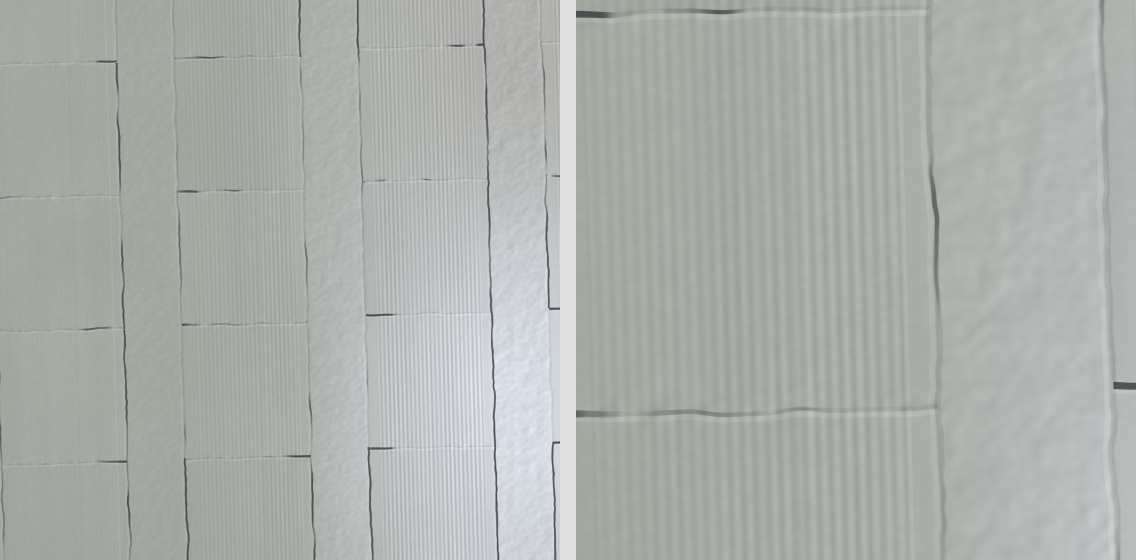
Left, the full canvas; right, a detail of the centre.
A WebGL 2 fragment shader for this texture:

```glsl
#version 300 es
precision highp float;
// Pale block ceiling: slanted columns of ribbed blocks between rough plaster beams.
// Columns and rows are repeated cells; noise breaks the cracks and roughens the
// plaster, and a cool glow lights the lower right.

#define PITCH 0.3285     // column spacing
#define PANEL 0.2255     // width of a ribbed block
#define ROW 0.2385       // block height
#define START -0.0195    // left edge of the first column
#define SLANT 0.027      // sideways drift from top to bottom
#define RIBS 25.0        // ribs across a block
#define MARGIN 0.019     // flat strip beside the ribs
#define CRACK 0.0013     // half width of a crack
#define ROUGHNESS 0.085  // plaster relief strength

uniform vec2 u_resolution;
out vec4 fragColor;

const vec3 SHADE = vec3(0.632, 0.656, 0.628);
const vec3 PLAIN = vec3(0.695, 0.702, 0.692);
const vec3 GLOW = vec3(0.845, 0.865, 0.900);
const vec3 GAP = vec3(0.25, 0.26, 0.26);

float hash(vec2 p) {
    return fract(sin(dot(p, vec2(127.1, 311.7))) * 43758.5453);
}

float noise(vec2 p) {
    vec2 i = floor(p), f = fract(p);
    f = f * f * (3.0 - 2.0 * f);
    return mix(mix(hash(i), hash(i + vec2(1, 0)), f.x),
               mix(hash(i + vec2(0, 1)), hash(i + vec2(1, 1)), f.x), f.y);
}

float relief(vec2 p) {
    return noise(p * vec2(75.0, 60.0)) * 0.6 + noise(p * 150.0 + 9.0) * 0.4;
}

float stroke(float d, float halfWidth) {
    float px = 0.75 / u_resolution.y;
    return 1.0 - smoothstep(halfWidth - px, halfWidth + px, abs(d));
}

// Position in rows, counted downwards, with each column staggered
float rowAt(float col, float down) {
    return (down - 0.112 + 0.039 * smoothstep(0.0, 3.0, col)) / ROW;
}

// How open a vertical crack is, varying by block and along its length
float openness(float col, float down, float seed) {
    float block = hash(vec2(floor(rowAt(col, down)) + seed, col + 2.7));
    float along = noise(vec2(down * 22.0, col * 5.3 + seed));
    return smoothstep(0.55, 0.95, block * 0.8 + along * 0.5 + 0.06 * col);
}

void main() {
    vec2 p = gl_FragCoord.xy / u_resolution;
    float down = 1.0 - p.y;

    // Column cell, with a wavering edge
    float straight = p.x - START - SLANT * down;
    float s = straight + 0.004 * (noise(vec2(p.x * 4.0, down * 28.0)) - 0.5)
            + 0.0015 * (noise(p * 110.0) - 0.5);
    float col = floor(s / PITCH);
    float x = s - col * PITCH;
    float px = 1.0 / u_resolution.y;
    float panel = smoothstep(-px, px, x) * (1.0 - smoothstep(PANEL - px, PANEL + px, x));

    // Row cell and the nearest joint
    float v = rowAt(col, down) + 0.10 * (x - 0.1)
            + 0.012 * (noise(vec2(p.x * 45.0, floor(down * 9.0))) - 0.5);
    float joint = floor(v + 0.5);
    float dj = (v - joint) * ROW;
    vec2 block = vec2(col, floor(v));

    // Light: dull at left, cool glow at lower right
    float side = smoothstep(0.25, 0.85, p.x);
    float glow = smoothstep(0.52, 0.92, p.x + 0.04 * (1.0 - panel))
               * smoothstep(0.15, 0.72, down) * (1.0 - 0.25 * smoothstep(0.8, 1.0, down));
    vec3 color = mix(SHADE, PLAIN, side);
    color += vec3(0.014, 0.004, 0.0) * (1.0 - down) * (1.0 - side);
    color = mix(color, GLOW, glow * mix(1.0, 0.85, panel));
    color += panel * 0.016 * (hash(block + 4.1) - 0.5);
    color += 0.016 * (noise(p * 9.0) - 0.5);

    // Ribs, with a little variation from rib to rib
    float rx = straight - col * PITCH;
    float u = (rx - MARGIN) / (PANEL - 2.0 * MARGIN) * RIBS;
    float ribbed = panel * smoothstep(-0.3, 0.3, u) * (1.0 - smoothstep(RIBS - 0.3, RIBS + 0.3, u));
    float ribGain = mix(0.004, 0.040, smoothstep(0.12, 0.72, p.x)) + 0.030 * glow;
    ribGain *= 0.65 + 0.5 * hash(vec2(floor(u), col)) + 0.3 * (noise(p * vec2(20.0, 14.0)) - 0.5);
    color += ribbed * ribGain * sin(6.2832 * u);
    color += panel * 0.014 * (noise(vec2(rx * 40.0, col * 7.0 + block.y)) - 0.5);

    // Faint grooves: a seam inside the block and the borders of the ribs
    float seam = stroke(rx - PANEL * 0.62, 0.0012) + 0.7 * stroke(rx - MARGIN, 0.0012);
    color += panel * 0.028 * (stroke(rx - PANEL + MARGIN, 0.0015) - 0.6 * seam);

    // Plaster relief, strong on beams and weak on blocks
    float bump = relief(p + vec2(0.0035, -0.0025)) - relief(p);
    float crumbs = panel * exp(-abs(dj) * 220.0);
    color += bump * ROUGHNESS * mix(0.55 + 0.7 * side + 0.4 * glow, 0.16, panel);
    color += bump * crumbs * 0.16;

    // Horizontal joints: soft ledge, then a gap tapering from one end
    color += panel * 0.035 * (stroke(dj - 0.003, 0.0018) - stroke(dj, 0.0015));
    float id = hash(vec2(joint * 3.1, col + 6.3));
    float reach = id > 0.5 ? x / PANEL : 1.0 - x / PANEL;
    float broken = noise(vec2(p.x * 38.0, joint * 7.0 + col * 3.0));
    float open = smoothstep(0.72, 0.95, reach * 0.65 + broken * 0.5 + 0.12 * fract(id * 7.0));
    float gap = panel * open * stroke(dj, CRACK * (0.6 + 1.1 * reach * reach));

    // Vertical cracks on both sides of the blocks, with a lit lip
    float edge = floor(s / PITCH + 0.5);
    float dl = s - edge * PITCH, dr = x - PANEL;
    float openLeft = openness(edge, down, 1.0), openRight = openness(col, down, 8.0);
    color += 0.045 * (stroke(dr + 0.004, 0.0016) + stroke(dl + 0.004, 0.0014)) * (0.4 + 0.6 * broken);
    color -= 0.050 * (stroke(dr, 0.0018) + stroke(dl, 0.0018));
    gap = max(gap, openLeft * stroke(dl, CRACK * (0.6 + 0.6 * openLeft)));
    gap = max(gap, openRight * stroke(dr, CRACK * (0.5 + 0.7 * openRight)));
    color = mix(color, GAP, 0.85 * gap);

    // Fine grain
    color += 0.014 * (noise(p * 256.0) - 0.5);
    fragColor = vec4(clamp(color, 0.0, 1.0), 1.0);
}
```
